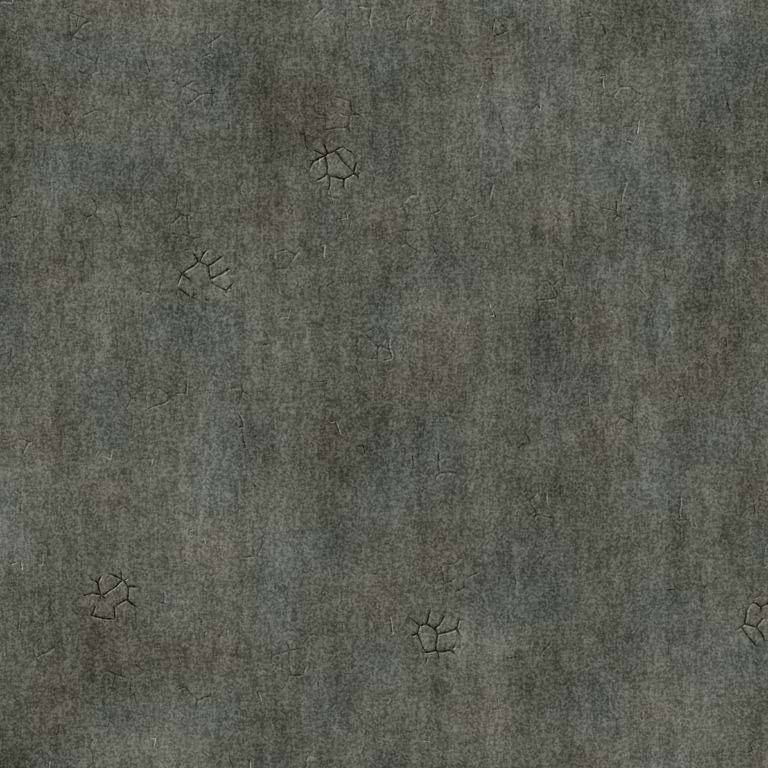
Give the GLSL for this texture, as a WebGL 2 fragment shader.

```glsl
#version 300 es
precision highp float;
// Weathered grey-green plaster: soft cloudy stains, vertical wash streaks and
// woven grain from value noise, with scattered patches of flaking paint made
// from Voronoi borders and small angular chips, each edge lit on one side.
uniform vec2 u_resolution;
out vec4 fragColor;

#define BASE_TONE 0.356
#define STAIN_CONTRAST 0.175
#define STREAK_CONTRAST 0.05
#define THREAD_CONTRAST 0.068
#define GRAIN_CONTRAST 0.165
#define PATCH_GRID 9.0
#define FLAKE_GRID 40.0
#define CHIP_GRID 22.0
#define CRACK_WIDTH 0.0013
#define CRACK_DARK 0.19
#define RIM_LIGHT 0.21

const vec2 LIGHT_DIR = vec2(-0.6, 0.8);

// Integer hash giving two values in 0..1
vec2 hash2(vec2 cell) {
  uvec2 v = uvec2(ivec2(cell)) * 1664525u + 1013904223u;
  v.x += v.y * 1664525u;
  v.y += v.x * 1664525u;
  v ^= v >> 16u;
  v.x += v.y * 1664525u;
  v.y += v.x * 1664525u;
  v ^= v >> 16u;
  return vec2(v >> 8u) / 16777216.0;
}

float noise(vec2 p) {
  vec2 i = floor(p), f = fract(p);
  f = f * f * (3.0 - 2.0 * f);
  return mix(mix(hash2(i).x, hash2(i + vec2(1, 0)).x, f.x),
             mix(hash2(i + vec2(0, 1)).x, hash2(i + vec2(1, 1)).x, f.x), f.y);
}

float fbm(vec2 p) {
  float sum = 0.0, amp = 0.4;
  for (int i = 0; i < 5; i++) {
    sum += amp * noise(p);
    p = mat2(1.6, 1.2, -1.2, 1.6) * p + 17.3;
    amp *= 0.7;
  }
  return sum / 1.109;
}

// x: distance to the flake border, y: how far that border faces the light
vec2 flakeBorder(vec2 p) {
  vec2 cell = floor(p), f = fract(p), nearest = vec2(0);
  float best = 8.0;
  for (int k = 0; k < 9; k++) {
    vec2 o = vec2(k % 3 - 1, k / 3 - 1);
    vec2 r = o + hash2(cell + o) - f;
    if (dot(r, r) < best) { best = dot(r, r); nearest = r; }
  }
  vec2 border = vec2(8.0, 0.0);
  for (int k = 0; k < 25; k++) {
    vec2 o = vec2(k % 5 - 2, k / 5 - 2);
    vec2 r = o + hash2(cell + o) - f, gap = r - nearest;
    if (dot(gap, gap) < 1e-4) continue;
    vec2 n = normalize(gap);
    float d = dot(0.5 * (r + nearest), n);
    if (d < border.x) border = vec2(d, dot(n, LIGHT_DIR));
  }
  return border;
}

// Strength of the flaking patches; a few are fully broken, most are faint
float patchMask(vec2 p) {
  vec2 cell = floor(p * PATCH_GRID);
  float ragged = 0.022 * (noise(p * 38.0) - 0.5), mask = 0.0;
  for (int k = 0; k < 9; k++) {
    vec2 id = cell + vec2(k % 3 - 1, k / 3 - 1);
    vec2 h = hash2(id + 71.0), kind = hash2(id + 193.0);
    float density = mix(0.4, 0.85, smoothstep(0.45, 0.75, id.y / PATCH_GRID));
    float strength = kind.x > 0.95 ? 1.0 : 0.5 * step(kind.x, density);
    float d = length(p - (id + h) / PATCH_GRID) + ragged;
    float radius = strength > 0.9 ? 0.035 : mix(0.014, 0.032, kind.y);
    mask = max(mask, strength * (1.0 - smoothstep(radius - 0.005, radius + 0.003, d)));
  }
  return mask;
}

// Distance to a segment from the origin
float armDistance(vec2 q, vec2 arm) {
  return length(q - arm * clamp(dot(q, arm) / dot(arm, arm), 0.0, 1.0));
}

// Bent chips of two arms; x: dark crack, y: lit edge beside it
vec2 chips(vec2 p, float aa) {
  vec2 cell = floor(p * CHIP_GRID), marks = vec2(0);
  for (int k = 0; k < 9; k++) {
    vec2 id = cell + vec2(k % 3 - 1, k / 3 - 1);
    vec2 h = hash2(id + 311.0), kind = hash2(id + 577.0), form = hash2(id + 839.0);
    float angle = (form.x > 0.5 ? 1.57 : -1.57) + (form.y - 0.5) * 0.8;
    vec2 along = vec2(cos(angle), sin(angle));
    vec2 arm = along * mix(0.008, 0.028, kind.y);
    vec2 elbow = vec2(-along.y, along.x + 0.3 * (h.x - 0.5)) * mix(-0.016, 0.016, form.x);
    vec2 q = p - (id + h) / CHIP_GRID, litQ = q - 0.0021 * vec2(0.8, -0.6);
    float present = step(kind.x, mix(0.36, 0.58, smoothstep(0.4, 0.7, p.y)));
    float dark = min(armDistance(q, arm), armDistance(q, elbow));
    float lit = min(armDistance(litQ, arm), armDistance(litQ, elbow));
    vec2 line = smoothstep(CRACK_WIDTH + aa, 0.0, vec2(dark, lit));
    marks = max(marks, present * line * vec2(mix(0.35, 1.0, form.y), h.y * h.y));
  }
  return marks;
}

void main() {
  float aa = 0.5 / min(u_resolution.x, u_resolution.y);
  vec2 p = gl_FragCoord.xy * aa * 2.0;
  vec2 warp = vec2(noise(p * 75.0), noise(p * 75.0 + 40.0)) - 0.5;

  // Stains, washes, threads and grain
  float tone = BASE_TONE + STAIN_CONTRAST * (fbm(p * vec2(8.5, 7.0) + 3.0) - 0.5);
  tone += STREAK_CONTRAST * (noise(p * vec2(80.0, 7.0)) - 0.5);
  tone += 0.5 * STREAK_CONTRAST * (noise(p * vec2(12.0, 60.0)) - 0.5);
  tone += THREAD_CONTRAST * (noise(p * vec2(340.0, 60.0)) - 0.5);
  tone += 0.5 * THREAD_CONTRAST * (noise(p * vec2(60.0, 340.0)) - 0.5);
  tone += GRAIN_CONTRAST * (noise(mat2(0.8, 0.6, -0.6, 0.8) * p * 430.0) - 0.5);

  // Flaking patches: broken borders, raised rims, slightly paler faces
  float mask = patchMask(p);
  vec2 border = flakeBorder((p + warp * 0.004) * FLAKE_GRID);
  float d = border.x / FLAKE_GRID;
  float broken = smoothstep(0.4, 0.55, noise(p * 60.0 + 9.0) + 0.25 * step(0.6, mask));
  float crack = smoothstep(CRACK_WIDTH + aa, 0.0, d) * broken;
  float rim = smoothstep(0.0012 + aa, 0.0, abs(d - 0.0024)) * max(border.y, 0.0) * broken;
  tone += mask * (RIM_LIGHT * rim - CRACK_DARK * crack);
  tone += 0.05 * smoothstep(0.6, 0.9, mask) * (smoothstep(0.002, 0.005, d) - 0.4);

  // Chips, worn away in places
  vec2 marks = chips(p + warp * 0.005, aa);
  float worn = smoothstep(0.35, 0.6, noise(p * 85.0 + 21.0));
  tone += worn * (RIM_LIGHT * marks.y - 0.7 * CRACK_DARK * marks.x);

  // Olive grey with faint cool and warm drifts
  float drift = 0.008 * (noise(p * 14.0 + 60.0) - 0.5);
  fragColor = vec4(clamp(tone + vec3(-0.003 - drift, 0.004, -0.043 + drift), 0.0, 1.0), 1.0);
}
```
